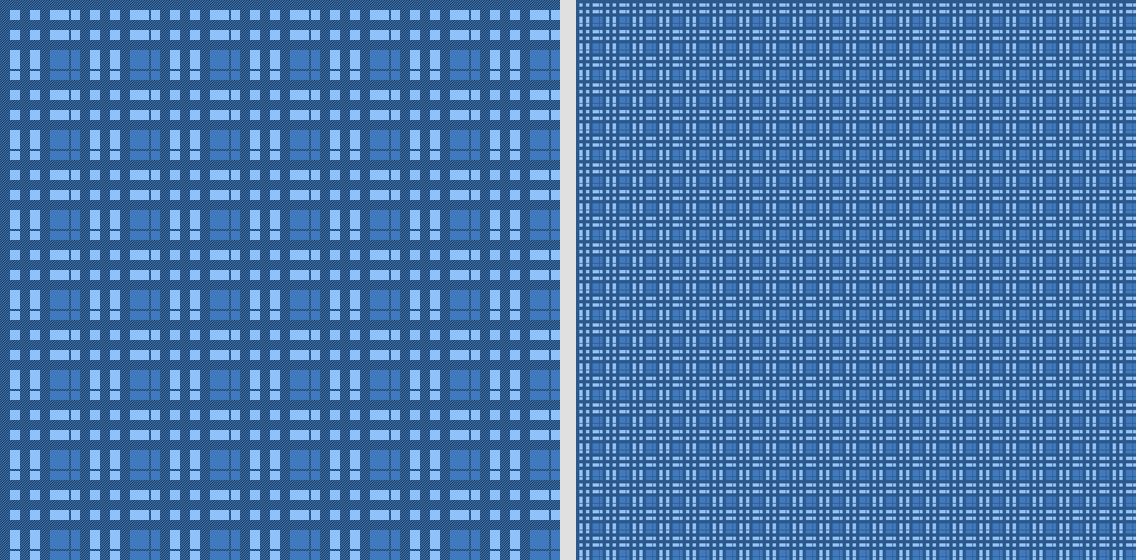
Left: one tile. Right: repeated 3 by 3.
A WebGL 2 fragment shader for this pattern:

```glsl
#version 300 es
precision highp float;
// Blue tartan: pale bands under dark, diagonally hatched bands and thin hatched lines.

uniform vec2 u_resolution;
out vec4 fragColor;

const float REPEATS = 7.0;       // setts across and down
const float UNITS = 8.0;         // band widths in one sett
const float HATCH_COUNT = 224.0; // diagonal strokes across the canvas
const float LINE_HALF = 0.1;     // half width of the thin line, in band widths

const vec3 GROUND = vec3(0.25, 0.48, 0.745);
const vec3 PALE = vec3(0.56, 0.76, 0.98);
const vec3 DARK = vec3(0.12, 0.235, 0.365);

// Coverage of one band per sett; all lengths are in band widths.
float band(float x, float center, float halfWidth, float pixel) {
  float d = abs(mod(x - center + 0.5 * UNITS, UNITS) - 0.5 * UNITS);
  return clamp((halfWidth - d) / pixel + 0.5, 0.0, 1.0);
}

// Three dark bands and one thin line.
float darkBands(float x, float pixel) {
  float cover = band(x, 7.0, LINE_HALF, pixel);
  for (int i = 0; i < 3; i++) {
    cover = max(cover, band(x, 0.5 + 2.0 * float(i), 0.5, pixel));
  }
  return cover;
}

// Diagonal strokes rising to the right, softened over one pixel.
float hatch(vec2 uv, float pixel) {
  float wave = abs(2.0 * fract((uv.x - uv.y) * HATCH_COUNT) - 1.0);
  float softness = 2.0 * HATCH_COUNT * pixel;
  return clamp((wave - 0.46) / softness + 0.5, 0.0, 1.0);
}

void main() {
  vec2 uv = gl_FragCoord.xy / u_resolution;
  float pixel = 1.0 / min(u_resolution.x, u_resolution.y);

  // The sett is read from the top left corner.
  float scale = REPEATS * UNITS;
  vec2 thread = vec2(uv.x, 1.0 - uv.y) * scale;
  float edge = pixel * scale;

  // Pale bands run beneath the dark ones, which split them in two.
  float pale = max(band(thread.x, 2.5, 1.5, edge), band(thread.y, 2.5, 1.5, edge));
  float dark = max(darkBands(thread.x, edge), darkBands(thread.y, edge));

  vec3 color = mix(GROUND, PALE, pale);
  vec3 twill = mix(GROUND, DARK, hatch(uv, pixel));
  fragColor = vec4(mix(color, twill, dark), 1.0);
}
```
